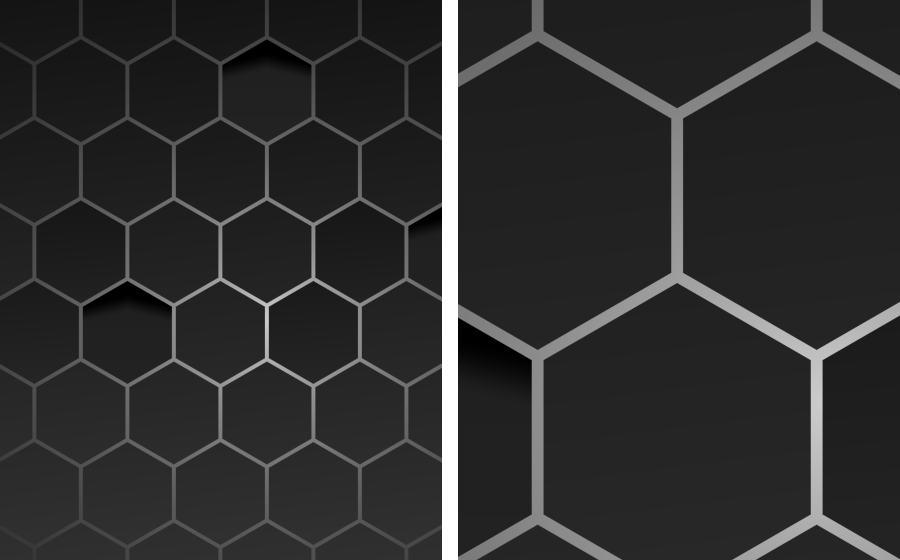
Left: the whole. Right: its middle third, enlarged.
This pattern is drawn by a Shadertoy shader. Its source:

```glsl
// Dark honeycomb panel with glowing seams and a few recessed, shadowed cells
#define PITCH 0.1661
#define ANCHOR vec2(0.4766, 0.8379)
#define SEAM_HALF 0.0212
#define GLOW_CENTER vec2(0.480, 0.427)
#define GLOW_PEAK 0.80
#define GLOW_FALLOFF 2.2
#define TONE_TOP 0.080
#define TONE_BOTTOM 0.188
#define FLOOR_TONE 0.128
#define DIM_AMOUNT 0.024

const vec2 GRID = vec2(1.0, 1.7320508);

// Offset from the nearest center of a pointy-top hexagon grid
vec2 hexLocal(vec2 p) {
    vec2 a = mod(p + 0.5 * GRID, GRID) - 0.5 * GRID;
    vec2 b = mod(p, GRID) - 0.5 * GRID;
    return dot(a, a) < dot(b, b) ? a : b;
}

// Distance from a point inside a cell to its border
float hexEdge(vec2 p) {
    p = abs(p);
    return 0.5 - max(p.x, dot(p, 0.5 * GRID));
}

// Axial cell index: x along the row, y counts rows downward
ivec2 hexIndex(vec2 center) {
    float row = round(-center.y / (0.5 * GRID.y));
    return ivec2(int(round(center.x - 0.5 * row)), int(row));
}

// Sparse skewed lattice of sunken cells, absent from the lower rows
bool isRecessed(ivec2 cell) {
    return cell.y < 4 && (cell.y - 2 * cell.x + 90) % 9 == 0;
}

// Every third cell of the middle rows is slightly darker
bool isDim(ivec2 cell) {
    return (cell.y == 2 || cell.y == 3) && (cell.x + cell.y + 90) % 3 == 2;
}

void mainImage(out vec4 fragColor, in vec2 fragCoord) {
    vec2 uv = fragCoord / iResolution.y;
    vec2 p = (uv - ANCHOR) / PITCH;
    vec2 local = hexLocal(p);
    ivec2 cell = hexIndex(p - local);

    // Cell faces: overall vertical gradient plus a slight tilt per cell
    float tone = mix(TONE_BOTTOM, TONE_TOP, uv.y);
    tone += 0.010 * dot(local, vec2(0.35, -1.0));
    if (isDim(cell)) tone -= DIM_AMOUNT * (0.85 + 0.5 * local.y);

    // Sunken cells: soft chevron shadow below the two upper edges
    if (isRecessed(cell)) {
        float depth = local.y + 0.25 * abs(local.x);
        float shade = smoothstep(0.21, 0.42, depth);
        tone = (FLOOR_TONE - 0.012 * local.y) * (1.0 - shade);
    }

    // Seams lit from one bright spot
    float glow = GLOW_PEAK * exp(-GLOW_FALLOFF * distance(uv, GLOW_CENTER));
    float aa = 0.75 / (iResolution.y * PITCH);
    float seam = 1.0 - smoothstep(SEAM_HALF - aa, SEAM_HALF + aa, hexEdge(local));
    tone = mix(tone, glow, seam);

    fragColor = vec4(vec3(tone), 1.0);
}
```
